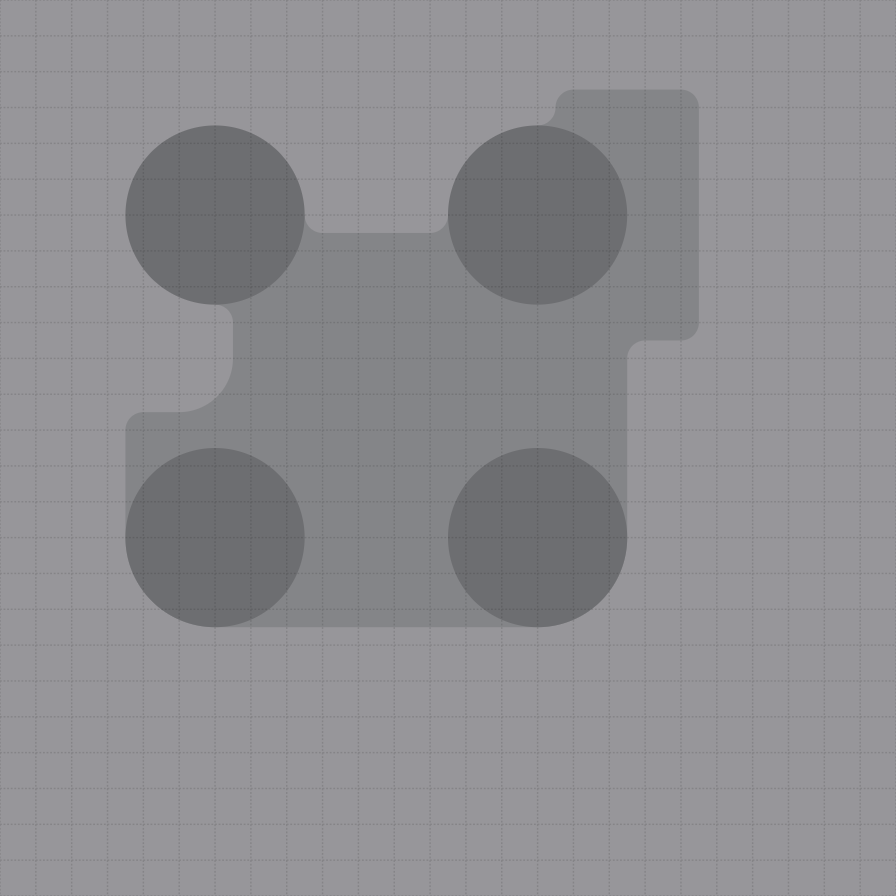
Write a WebGL 2 fragment shader that draws this background.

```glsl
#version 300 es
precision highp float;

uniform vec2 u_resolution;
out vec4 fragColor;

const vec3 BACKGROUND = vec3(0.591, 0.587, 0.602);
const vec3 BODY_COLOR = vec3(0.518, 0.522, 0.533);
const vec3 DISC_COLOR = vec3(0.428, 0.431, 0.443);
const float CELLS = 25.0;          // grid cells across the canvas
const float DISC_RADIUS = 2.5;     // all lengths below are in cells
const float DISC_SPACING = 9.0;
const vec2 FIRST_DISC = vec2(6.0);
const float SMALL_ROUND = 0.5;
const float LARGE_ROUND = 1.5;
const float LINE_WIDTH = 0.04;
const float LINE_STRENGTH = 0.12;
const float DASHES_PER_CELL = 10.0;
const float DASH_DUTY = 0.5;

// Rounded box between two opposite corners
float roundBox(vec2 p, vec2 low, vec2 high, float radius) {
  vec2 q = abs(p - 0.5 * (low + high)) - 0.5 * (high - low) + radius;
  return length(max(q, 0.0)) + min(max(q.x, q.y), 0.0) - radius;
}

// Concave fillet filling an inner corner that opens towards dir
float fillet(vec2 p, vec2 corner, vec2 dir, float radius) {
  vec2 q = (p - corner) * dir;
  float square = max(abs(q.x), abs(q.y)) - radius;
  return max(square, radius - length(q - radius));
}

float bodyDistance(vec2 p) {
  // Core, lower left slab and upper right block
  float d = roundBox(p, vec2(6.5), vec2(17.5), DISC_RADIUS);
  d = min(d, roundBox(p, vec2(6.5), vec2(15.0, 17.5), 0.0));
  d = min(d, roundBox(p, vec2(3.5, 11.5), vec2(15.0), SMALL_ROUND));
  d = min(d, roundBox(p, vec2(3.5, 12.0), vec2(15.0, 17.5), DISC_RADIUS));
  d = min(d, roundBox(p, vec2(15.5, 2.5), vec2(19.5, 9.5), SMALL_ROUND));

  // Soft inner corners
  d = min(d, fillet(p, vec2(8.5, 6.5), vec2(1.0, -1.0), SMALL_ROUND));
  d = min(d, fillet(p, vec2(12.5, 6.5), vec2(-1.0), SMALL_ROUND));
  d = min(d, fillet(p, vec2(6.5, 8.5), vec2(-1.0, 1.0), SMALL_ROUND));
  d = min(d, fillet(p, vec2(6.5, 11.5), vec2(-1.0), LARGE_ROUND));
  d = min(d, fillet(p, vec2(17.5, 9.5), vec2(1.0), SMALL_ROUND));
  return min(d, fillet(p, vec2(15.5, 3.5), vec2(-1.0), SMALL_ROUND));
}

// Two by two discs, by snapping to the nearest centre
float discDistance(vec2 p) {
  vec2 q = p - FIRST_DISC;
  vec2 index = clamp(round(q / DISC_SPACING), 0.0, 1.0);
  return length(q - index * DISC_SPACING) - DISC_RADIUS;
}

// Stripes of the given duty, averaged over one pixel
vec2 stripeIntegral(vec2 x, float duty) {
  return floor(x) * duty + min(fract(x), duty);
}

vec2 stripes(vec2 x, float duty, float footprint) {
  vec2 upper = stripeIntegral(x + 0.5 * footprint, duty);
  vec2 lower = stripeIntegral(x - 0.5 * footprint, duty);
  return (upper - lower) / footprint;
}

float coverage(float d, float pixel) {
  return clamp(0.5 - d / pixel, 0.0, 1.0);
}

void main() {
  // Cell units, with y running down from the top edge
  float side = min(u_resolution.x, u_resolution.y);
  float pixel = CELLS / side;
  vec2 p = (gl_FragCoord.xy - 0.5 * u_resolution) * pixel;
  p = vec2(p.x, -p.y) + 0.5 * CELLS;

  vec3 color = mix(BACKGROUND, BODY_COLOR, coverage(bodyDistance(p), pixel));
  color = mix(color, DISC_COLOR, coverage(discDistance(p), pixel));

  // Dashed grid over everything
  vec2 lines = stripes(p + 0.5 * LINE_WIDTH, LINE_WIDTH, pixel);
  vec2 dashes = stripes(p * DASHES_PER_CELL, DASH_DUTY, pixel * DASHES_PER_CELL);
  float grid = dot(lines, dashes.yx);
  color *= 1.0 - LINE_STRENGTH * min(grid, 1.0);

  fragColor = vec4(color, 1.0);
}
```
